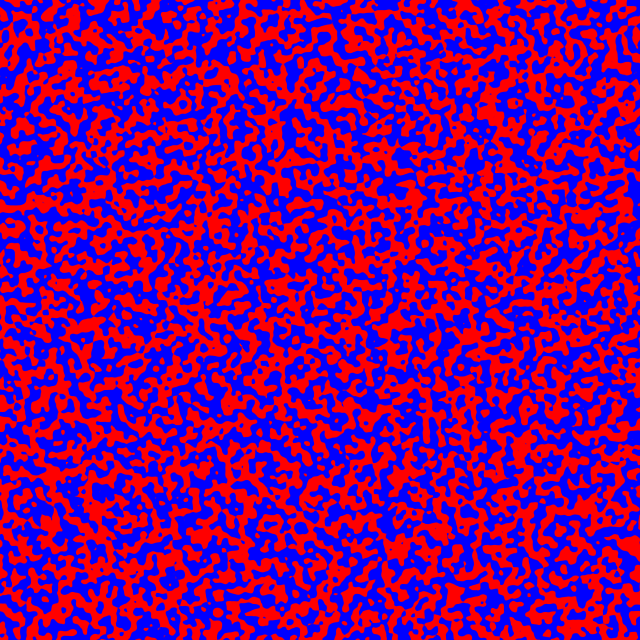
This texture is drawn by a three.js fragment shader. Its source:

```glsl
// Draws a dense, irregular camouflage of red and blue blobs from thresholded noise.

varying vec2 vUv;

const vec3 BLUE = vec3(0.0, 0.0, 1.0);
const vec3 RED = vec3(1.0, 0.0, 0.0);

const float FINE_CELLS = 74.0;     // noise cells across the canvas
const float COARSE_CELLS = 39.0;
const float COARSE_WEIGHT = 0.55;  // how strongly blobs gather into clumps
const float EDGE_SOFTNESS = 0.7;   // half width of the smoothed edge

// Sine-free hash: one cell to two values in 0..1.
vec2 hash2(vec2 cell) {
  vec3 p = fract(cell.xyx * vec3(0.1031, 0.1030, 0.0973));
  p += dot(p, p.yzx + 33.33);
  return fract((p.xx + p.yz) * p.zy);
}

// Slope of a random unit gradient at one corner of a cell.
float cornerSlope(vec2 cell, vec2 local, vec2 corner) {
  vec2 gradient = normalize(hash2(cell + corner) - 0.5 + 1e-4);
  return dot(gradient, local - corner);
}

// Gradient noise with a quintic fade, centred on zero.
float gradientNoise(vec2 p) {
  vec2 cell = floor(p);
  vec2 local = fract(p);
  vec2 fade = local * local * local * (local * (local * 6.0 - 15.0) + 10.0);
  float bottom = mix(cornerSlope(cell, local, vec2(0.0, 0.0)),
                     cornerSlope(cell, local, vec2(1.0, 0.0)), fade.x);
  float top = mix(cornerSlope(cell, local, vec2(0.0, 1.0)),
                  cornerSlope(cell, local, vec2(1.0, 1.0)), fade.x);
  return mix(bottom, top, fade.y);
}

// Turns a point by a direction given as (cosine, sine).
vec2 rotate(vec2 p, vec2 direction) {
  return vec2(p.x * direction.x - p.y * direction.y,
              p.x * direction.y + p.y * direction.x);
}

// Two turned layers, so that neither grid shows.
float blobField(vec2 uv) {
  vec2 finePoint = rotate(uv, vec2(0.8, 0.6)) * FINE_CELLS + 117.3;
  vec2 coarsePoint = rotate(uv, vec2(0.96, -0.28)) * COARSE_CELLS + 251.7;
  return gradientNoise(finePoint) + COARSE_WEIGHT * gradientNoise(coarsePoint);
}

// Step at zero, smoothed over the local screen footprint.
float smoothEdge(float field, float softness) {
  float footprint = length(vec2(dFdx(field), dFdy(field)));
  float halfWidth = max(footprint * softness, 1e-5);
  return smoothstep(-halfWidth, halfWidth, field);
}

void main() {
  float redMask = smoothEdge(blobField(vUv), EDGE_SOFTNESS);
  gl_FragColor = vec4(mix(BLUE, RED, redMask), 1.0);
}
```
